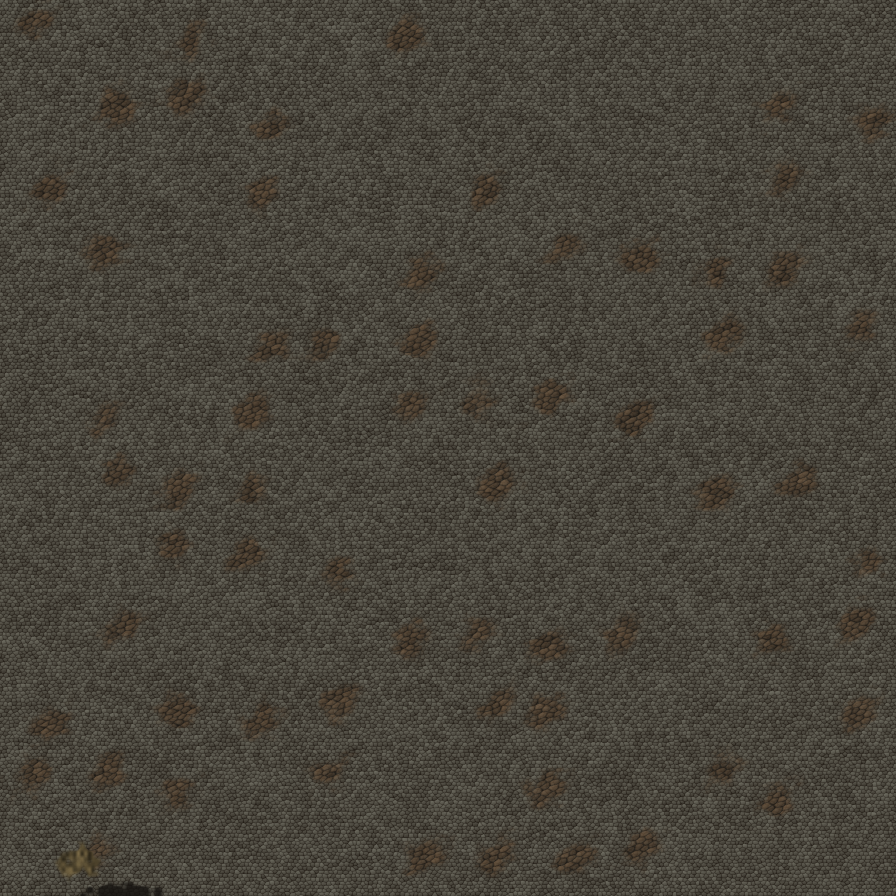
This texture is drawn by a Shadertoy shader. Its source:

```glsl
const vec3 SOIL_DARK = vec3(0.20, 0.18, 0.15);
const vec3 SOIL_LIGHT = vec3(0.36, 0.35, 0.31);
const vec3 EARTH_DARK = vec3(0.15, 0.12, 0.09);
const vec3 EARTH_LIGHT = vec3(0.37, 0.29, 0.21);
const vec3 TUFT_DARK = vec3(0.15, 0.13, 0.08);
const vec3 TUFT_LIGHT = vec3(0.50, 0.43, 0.28);
const vec3 SHADOW = vec3(0.07, 0.06, 0.05);

const vec2 GRAIN_COUNT = vec2(190.0, 245.0);   // pebbles across the canvas
const vec2 CLOD_COUNT = vec2(95.0, 190.0);     // larger slanted clods in bare spots
const float CLOD_TILT = 0.45;
const float GRAIN_JITTER = 0.6;
const float GAP_CONTRAST = 0.75;
const float GRAIN_CONTRAST = 0.6;
const float RELIEF = 0.6;
const float SPOT_GRID = 12.0;
const float SPOT_CHANCE = 0.47;
const float SPOT_RADIUS = 0.021;
const vec2 TUFT_CENTER = vec2(0.089, 0.038);
const vec2 SHADOW_CENTER = vec2(0.137, 0.002);
const int SAMPLES = 2;

float hash(vec2 p) {
    vec3 q = fract(p.xyx * vec3(0.1031, 0.1030, 0.0973));
    q += dot(q, q.yzx + 33.33);
    return fract((q.x + q.y) * q.z);
}

vec2 hash2(vec2 p) {
    return vec2(hash(p), hash(p + 57.3));
}

float noise(vec2 p) {
    vec2 i = floor(p), f = fract(p);
    f = f * f * (3.0 - 2.0 * f);
    return mix(mix(hash(i), hash(i + vec2(1, 0)), f.x),
               mix(hash(i + vec2(0, 1)), hash(i + vec2(1, 1)), f.x), f.y);
}

// Brightness of staggered pebbles: dark gaps, random tone, light from above
float pebbles(vec2 p) {
    vec2 cell = floor(p), nearest = vec2(0.0), id = cell;
    float first = 9.0, second = 9.0;
    for (int y = -1; y <= 1; y++)
    for (int x = -1; x <= 1; x++) {
        vec2 c = cell + vec2(x, y);
        vec2 center = c + 0.5 + GRAIN_JITTER * (hash2(c) - 0.5);
        center.x += 0.5 * mod(c.y, 2.0) - 0.25;
        vec2 d = p - center;
        float dist = length(d);
        if (dist < first) {
            second = first;
            first = dist;
            nearest = d;
            id = c;
        } else {
            second = min(second, dist);
        }
    }
    float body = smoothstep(0.0, 0.35, second - first);
    return 0.5 + GAP_CONTRAST * (body - 0.63)
         + GRAIN_CONTRAST * (hash(id + 11.7) - 0.5)
         + RELIEF * (nearest.y - 0.4 * nearest.x);
}

// Scattered bare spots with ragged rims
float bareSpots(vec2 uv) {
    vec2 cell = floor(uv * SPOT_GRID);
    float mask = 0.0;
    for (int y = -1; y <= 1; y++)
    for (int x = -1; x <= 1; x++) {
        vec2 c = cell + vec2(x, y);
        vec2 center = (c + 0.5 + 0.4 * (hash2(c + 5.0) - 0.5)) / SPOT_GRID;
        vec2 d = (uv - center) / SPOT_RADIUS;
        d.x -= 0.3 * d.y;
        float strength = step(hash(c + 21.0), SPOT_CHANCE) * (0.6 + 0.4 * hash(c + 31.0));
        mask = max(mask, strength * exp(-dot(d, d)));
    }
    float ragged = noise(uv * vec2(75.0, 120.0) + 9.0);
    return smoothstep(0.18, 0.65, mask + 0.5 * (ragged - 0.5));
}

vec3 ground(vec2 uv) {
    float tone = pebbles(uv * GRAIN_COUNT) + 0.12 * (noise(uv * 38.0) - 0.5);
    vec3 color = mix(SOIL_DARK, SOIL_LIGHT, clamp(tone, -0.4, 1.4));

    // Brown clods
    float c = cos(CLOD_TILT), s = sin(CLOD_TILT);
    float clod = pebbles(mat2(c, -s, s, c) * uv * CLOD_COUNT + 300.0);
    vec3 earth = mix(EARTH_DARK, EARTH_LIGHT, clamp(clod - 0.05, -0.3, 1.2));
    color = mix(color, earth, 0.75 * bareSpots(uv));

    // Dry tuft and dark hollow near the lower left corner
    float fray = noise(uv * 130.0) - 0.5;
    float hollow = length((uv - SHADOW_CENTER) / vec2(0.042, 0.011)) + 0.8 * fray;
    color = mix(color, SHADOW + 0.1 * color, 0.9 * (1.0 - smoothstep(0.7, 1.2, hollow)));
    float tuft = length((uv - TUFT_CENTER) / vec2(0.022, 0.017)) + 0.9 * fray;
    vec3 straw = mix(TUFT_DARK, TUFT_LIGHT, noise(uv * vec2(240.0, 170.0) + 40.0));
    return mix(color, straw, 0.9 * (1.0 - smoothstep(0.6, 1.15, tuft)));
}

void mainImage(out vec4 fragColor, in vec2 fragCoord) {
    vec3 sum = vec3(0.0);
    for (int y = 0; y < SAMPLES; y++)
    for (int x = 0; x < SAMPLES; x++) {
        vec2 offset = (vec2(x, y) + 0.5) / float(SAMPLES) - 0.5;
        sum += ground((fragCoord + offset) / iResolution.y);
    }
    fragColor = vec4(sum / float(SAMPLES * SAMPLES), 1.0);
}
```
